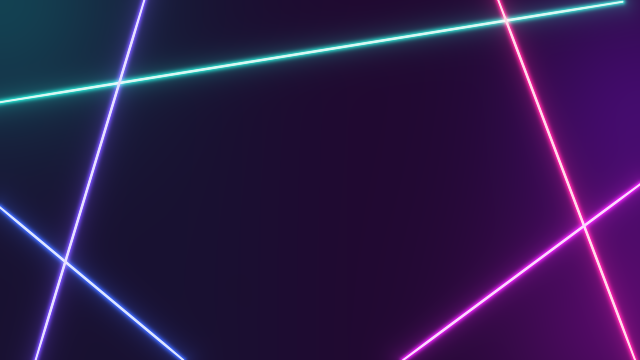
A WebGL 2 fragment shader for this background:

```glsl
#version 300 es
precision highp float;
// Five crossing neon tubes over a dark violet backdrop with teal and purple corner light.

uniform vec2 u_resolution;
out vec4 fragColor;

const vec3 NIGHT_LEFT = vec3(0.095, 0.065, 0.190);
const vec3 NIGHT_RIGHT = vec3(0.125, 0.035, 0.190);
const vec3 TEAL_HAZE = vec3(-0.020, 0.190, 0.130);
const vec3 VIOLET_HAZE = vec3(0.125, 0.010, 0.220);
const vec3 PLUM_HAZE = vec3(0.200, 0.005, 0.210);

const vec3 TEAL = vec3(0.06, 0.82, 0.72);
const vec3 INDIGO = vec3(0.42, 0.24, 1.00);
const vec3 BLUE = vec3(0.16, 0.36, 1.00);
const vec3 MAGENTA = vec3(0.88, 0.08, 0.94);
const vec3 ROSE = vec3(1.00, 0.10, 0.48);

// Soft elliptical pool of light, 1 at its center.
float pool(vec2 p, vec2 center, vec2 radius) {
    vec2 q = (p - center) / radius;
    return exp(-dot(q, q));
}

// Distance to a segment in x, position along it from 0 to 1 in y.
vec2 segment(vec2 p, vec2 a, vec2 b) {
    vec2 ab = b - a;
    float t = clamp(dot(p - a, ab) / dot(ab, ab), 0.0, 1.0);
    return vec2(length(p - a - ab * t), t);
}

// Screen blending keeps overlapping light below white.
vec3 screen(vec3 base, vec3 light) {
    return 1.0 - (1.0 - base) * (1.0 - clamp(light, 0.0, 1.0));
}

// Adds a glowing tube: wide haze, tight halo, then a pale core.
vec3 addTube(vec3 base, vec2 p, vec2 a, vec2 b, vec3 tint, float pixel) {
    vec2 s = segment(p, a, b);
    float taper = mix(0.75, 1.0, smoothstep(0.0, 0.12, min(s.y, 1.0 - s.y)));
    float haze = 0.36 * exp(-s.x / 0.026);
    float halo = 0.72 * exp(-s.x * s.x / (0.000105 * taper));
    vec3 lit = screen(base, tint * (haze + halo));
    float halfWidth = 0.0034 * taper;
    float core = 1.0 - smoothstep(halfWidth - 0.5 * pixel, halfWidth + 0.6 * pixel, s.x);
    return mix(lit, mix(tint, vec3(1.0), 0.84), core);
}

vec3 backdrop(vec2 p, float aspect) {
    vec3 color = mix(NIGHT_LEFT, NIGHT_RIGHT, smoothstep(0.25, 0.60, p.x / aspect));
    color += TEAL_HAZE * pool(p, vec2(0.0, 1.0), vec2(0.38, 0.38));
    color += VIOLET_HAZE * pool(p, vec2(aspect, 0.70), vec2(0.34, 0.36));
    color += PLUM_HAZE * pool(p, vec2(aspect, 0.10), vec2(0.40, 0.38));
    return color;
}

void main() {
    // The scene spans 16:9 units, with height 1.
    float aspect = 16.0 / 9.0;
    vec2 p = gl_FragCoord.xy / u_resolution * vec2(aspect, 1.0);
    float pixel = 1.0 / u_resolution.y;

    vec3 color = backdrop(p, aspect);
    color = addTube(color, p, vec2(0.000, 0.716), vec2(1.729, 0.995), TEAL, pixel);
    color = addTube(color, p, vec2(0.000, 0.424), vec2(0.509, 0.000), BLUE, pixel);
    color = addTube(color, p, vec2(0.099, 0.000), vec2(0.401, 1.000), INDIGO, pixel);
    color = addTube(color, p, vec2(1.384, 1.000), vec2(1.764, 0.000), ROSE, pixel);
    color = addTube(color, p, vec2(1.120, 0.000), vec2(1.778, 0.488), MAGENTA, pixel);

    fragColor = vec4(clamp(color, 0.0, 1.0), 1.0);
}
```
